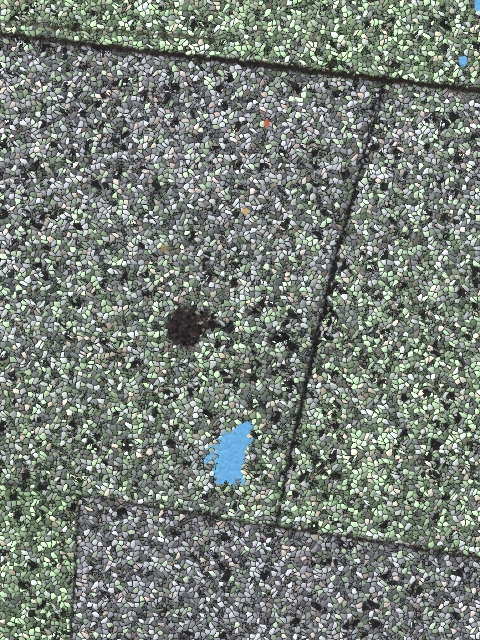
A WebGL 2 fragment shader for this texture:

```glsl
#version 300 es
precision highp float;
// Weathered roof shingles: mineral granules, dark overlaps, a bare spot and blue paint.
uniform vec2 u_resolution;
out vec4 fragColor;

const vec3 TAR = vec3(0.115, 0.108, 0.115);
const vec3 GREEN = vec3(0.95, 1.07, 0.93);
const vec3 SLATE = vec3(0.98, 1.0, 1.04);
const vec3 CREAM = vec3(1.08, 1.01, 0.97);
const vec3 PAINT = vec3(0.44, 0.72, 0.93);

vec2 hash2(vec2 c) {
  vec3 q = fract(c.xyx * vec3(0.1031, 0.1030, 0.0973));
  q += dot(q, q.yzx + 33.33);
  return fract((q.xx + q.yz) * q.zy);
}

// Cellular stones: x = gap to the border, y = lit side, zw = random id.
vec4 granule(vec2 p) {
  vec2 cell = floor(p), id = cell, toCentre = vec2(0.0);
  float near = 9.0, second = 9.0;
  for (int j = -1; j <= 1; j++)
    for (int i = -1; i <= 1; i++) {
      vec2 c = cell + vec2(i, j);
      vec2 d = c + 0.1 + 0.8 * hash2(c) - p;
      float r = length(d);
      if (r < near) { second = near; near = r; id = c; toCentre = d; }
      else second = min(second, r);
    }
  return vec4(second - near, dot(toCentre, vec2(0.5, 0.8)), hash2(id + 71.0));
}

// Slow layered sines, about -1 to 1.
float drift(vec2 p) {
  return (sin(p.x * 9.0 + 2.0 * sin(p.y * 7.0)) + sin(p.y * 13.0 + 1.7 * sin(p.x * 11.0 + 1.0))) * 0.5;
}

float segment(vec2 p, vec2 a, vec2 b, float radius) {
  vec2 d = b - a;
  return length(p - a - d * clamp(dot(p - a, d) / dot(d, d), 0.0, 1.0)) - radius;
}

float inside(float d, float soft) { return 1.0 - smoothstep(-soft, soft, d); }

float blob(vec2 p, vec2 centre, vec2 size) {
  return (length((p - centre) / size) - 1.0) * min(size.x, size.y);
}

vec3 stoneColor(vec4 g, float greenShare, float gain) {
  float value = mix(0.34, 0.83, g.z) * gain * (1.0 + 0.3 * g.y);
  vec3 tint = g.w < greenShare ? GREEN : (g.w > 0.89 ? CREAM : SLATE);
  return value * tint * mix(0.32, 1.0, smoothstep(-0.05, 0.32, g.x));
}

void main() {
  // Width is 1, height is 4/3, y runs downwards.
  vec2 uv = gl_FragCoord.xy / u_resolution;
  vec2 p = vec2(uv.x, 1.0 - uv.y) * vec2(1.0, 4.0 / 3.0);

  vec2 warped = p + 0.0025 * vec2(sin(p.y * 170.0 + p.x * 60.0), sin(p.x * 150.0 - p.y * 70.0));
  vec4 coarse = granule(warped * 94.0);
  vec4 fine = granule(warped * 150.0 + 37.0);
  vec4 clump = granule(warped * 48.0 + 11.0);
  vec2 q = p + (coarse.zw - 0.5) * 0.011 + (fine.zw - 0.5) * 0.007;
  vec2 s = p + (coarse.zw - 0.5) * 0.005 + (fine.zw - 0.5) * 0.003;

  // Shingle edges and regions
  float topGap = s.y - (0.069 + 0.118 * s.x);
  float baseGap = s.y - (1.006 + 0.156 * s.x);
  float along = clamp((s.y - 0.174) / 0.923, 0.0, 1.0);
  float bow = sin(along * 3.14);
  float sideGap = s.x - (0.802 - 0.227 * along - 0.012 * bow);
  float cornerGap = s.x - (0.165 - 0.058 * (s.y - 1.04));
  float top = inside(topGap, 0.003);
  float base = inside(-baseGap, 0.003);
  float middle = (1.0 - top) * (1.0 - base);
  float right = middle * inside(-sideGap, 0.003);
  float corner = base * inside(cornerGap, 0.003);
  float lower = smoothstep(0.25, 0.9, p.y) * middle;

  // Granule mix for each shingle
  float greenShare = 0.25 + 0.16 * lower + 0.08 * drift(p);
  greenShare += 0.34 * top + 0.14 * right + 0.42 * corner - 0.08 * (base - corner);
  float gain = 1.02 + 0.02 * drift(p * 1.7 + 3.0) + 0.07 * top + 0.03 * right + 0.03 * corner;
  gain -= 0.04 * (base - corner);
  vec3 under = stoneColor(fine, greenShare, gain * 0.74);
  vec3 over = stoneColor(coarse, greenShare, gain * 1.14);
  float present = step(0.24, fract(coarse.z * 7.3 + coarse.w * 3.1));
  vec3 color = mix(under, over, present * smoothstep(0.0, 0.20, coarse.x));
  color *= mix(vec3(1.0), vec3(0.98, 1.02, 0.95), min(1.0, 0.7 * lower + top + 1.4 * corner));

  // Small dark gaps between granules, denser on the right shingle
  float gapShare = 0.10 + 0.05 * right;
  float gap = step(clump.z, gapShare) * smoothstep(0.05, 0.4, clump.x + (fine.z - 0.5) * 0.3);
  color = mix(color, TAR, gap * 0.85 * step(fine.w, 0.75));

  // Worn patches
  float spot = blob(q, vec2(0.385, 0.683), vec2(0.037, 0.044));
  spot = min(spot, segment(q, vec2(0.39, 0.650), vec2(0.442, 0.662), 0.008));
  spot = min(spot, segment(q, vec2(0.41, 0.69), vec2(0.43, 0.678), 0.010));
  vec3 bare = vec3(0.17, 0.145, 0.153) * (0.65 + 0.7 * fine.z);
  color = mix(color, bare, 0.93 * inside(spot, 0.006));
  float worn = blob(q, vec2(0.585, 0.705), vec2(0.026, 0.014));
  worn = min(worn, blob(q, vec2(0.605, 0.80), vec2(0.012, 0.024)));
  worn = min(worn, blob(q, vec2(0.53, 0.648), vec2(0.016, 0.009)));
  worn = min(worn, blob(q, vec2(0.685, 0.655), vec2(0.014, 0.028)));
  color = mix(color, TAR, 0.9 * inside(worn, 0.006) * step(fine.w, 0.65));

  // Dark overlaps and their soft shadows, partly filled by loose granules
  float loose = mix(0.6, 1.0, step(fine.w, 0.8));
  float lip = inside(abs(topGap - 0.002) - 0.006, 0.004);
  color *= 1.0 - 0.22 * smoothstep(0.035, 0.0, topGap) * (1.0 - top);
  color = mix(color, vec3(0.15, 0.135, 0.13), lip * mix(0.8, 0.92, smoothstep(0.2, 0.4, p.x)));
  float layer = segment(s, vec2(0.0, 0.046), vec2(0.475, 0.083), 0.003);
  layer = min(layer, segment(s, vec2(0.481, 0.0), vec2(0.479, 0.08), 0.0005));
  color = mix(color, vec3(0.22, 0.195, 0.175), 0.7 * inside(layer, 0.004));
  float sideWidth = 0.002 + 0.003 * bow;
  color *= 1.0 - 0.20 * middle * inside(abs(sideGap + 0.005) - 0.010, 0.012);
  color = mix(color, TAR, 0.9 * loose * middle * inside(abs(sideGap) - sideWidth, 0.004));
  float baseWidth = mix(0.0015, 0.0035, smoothstep(0.1, 0.7, p.x));
  color *= 1.0 - 0.16 * base * smoothstep(0.035, 0.0, baseGap);
  color = mix(color, vec3(0.16, 0.14, 0.14), 0.85 * loose * inside(abs(baseGap) - baseWidth, 0.004));
  color = mix(color, TAR, 0.85 * loose * base * inside(abs(cornerGap) - 0.003, 0.004));

  // Blue paint and a few coloured stones
  float paint = segment(q, vec2(0.510, 0.892), vec2(0.500, 0.930), 0.017);
  paint = min(paint, segment(q, vec2(0.485, 0.925), vec2(0.475, 0.975), 0.028));
  paint = min(paint, segment(q, vec2(0.455, 0.996), vec2(0.502, 0.996), 0.010));
  paint = min(paint, segment(q, vec2(0.445, 0.938), vec2(0.433, 0.955), 0.008));
  paint = min(paint, blob(p, vec2(0.964, 0.127), vec2(0.009, 0.011)));
  paint = min(paint, blob(p, vec2(0.996, 0.010), vec2(0.008, 0.014)));
  vec3 coat = PAINT * (0.94 + 0.08 * fine.z + 0.06 * coarse.y);
  color = mix(color, coat, 0.97 * inside(paint, 0.0025));
  color = mix(color, vec3(0.74, 0.42, 0.32), inside(blob(p, vec2(0.556, 0.257), vec2(0.006, 0.008)), 0.003));
  color = mix(color, vec3(0.78, 0.68, 0.48), inside(blob(p, vec2(0.512, 0.440), vec2(0.007)), 0.003));
  color = mix(color, vec3(0.60, 0.51, 0.34), inside(blob(p, vec2(0.342, 0.518), vec2(0.007)), 0.003));
  fragColor = vec4(clamp(color, 0.0, 1.0), 1.0);
}
```
